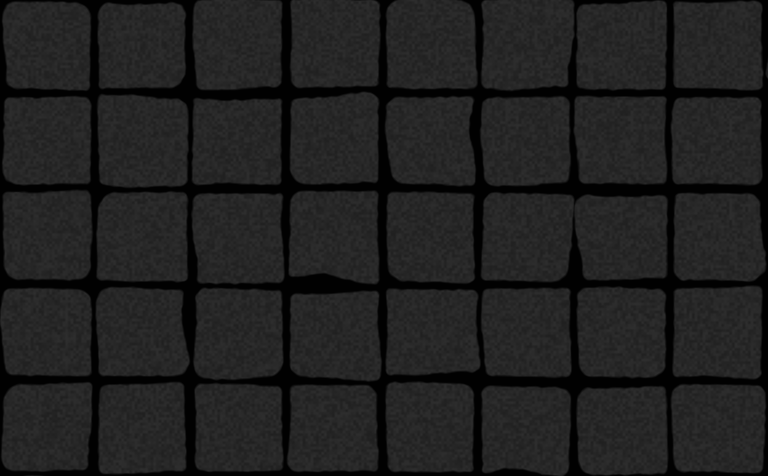
A Shadertoy shader for this pattern:

```glsl
// Dark worn square tiles on near-black joints, eight across and about five down.
// Each tile is a rounded box whose sides are bent, shifted and frayed by hashed
// noise; a fine grain covers the faces.

const float COLUMNS = 8.0;                  // tiles across the canvas
const vec2 GRID_OFFSET = vec2(0.016, 0.036);// grid shift from the top left, in tiles
const vec2 HALF_SIZE = vec2(0.460, 0.456);  // half tile, in grid pitches
const float SHIFT = 0.022;                  // random displacement of a tile
const float BEND_MIN = 0.025;               // bend of the straightest sides
const float BEND_MAX = 0.135;               // bend of the most worn sides
const float BEND_FREQ = 2.1;
const float FRAY = 0.017;                   // small raggedness of the rim
const float FRAY_FREQ = 15.0;
const float RADIUS_MIN = 0.045;
const float RADIUS_MAX = 0.20;
const float EDGE_SOFT = 0.015;              // half width of the blurred rim
const float GRAIN_FREQ = 36.0;
const float GRAIN = 0.055;
const vec3 TILE_COLOR = vec3(0.152);
const vec3 JOINT_COLOR = vec3(0.004);

float hash(vec2 p) {
    vec3 q = fract(p.xyx * 0.1031);
    q += dot(q, q.yzx + 33.33);
    return fract((q.x + q.y) * q.z);
}

float noise(vec2 p) {
    vec2 i = floor(p), f = fract(p);
    f = f * f * (3.0 - 2.0 * f);
    return mix(mix(hash(i), hash(i + vec2(1, 0)), f.x),
               mix(hash(i + vec2(0, 1)), hash(i + vec2(1, 1)), f.x), f.y);
}

// Outward displacement of one side at position t along it
float sideBend(float t, vec2 key) {
    float wear = hash(key);
    float seed = floor(hash(key + 71.0) * 700.0);
    float strength = mix(BEND_MIN, BEND_MAX, wear * wear * wear);
    return strength * (noise(vec2(t * BEND_FREQ + 5.3, seed)) - 0.52);
}

// Signed distance to the worn tile of cell id, p measured from the cell centre
float tileDistance(vec2 p, vec2 id) {
    p -= SHIFT * (vec2(hash(id + 17.0), hash(id + 43.0)) - 0.5);
    vec2 side = step(0.0, p);
    vec2 key = id * 4.0 + 101.0;
    vec2 bend = vec2(sideBend(p.y, key + vec2(side.x, 0.0)),
                     sideBend(p.x, key + vec2(side.y, 2.0)));
    float corner = hash(key + side + 211.0);
    float radius = mix(RADIUS_MIN, RADIUS_MAX, corner * corner * corner);
    vec2 q = abs(p) - HALF_SIZE - bend + radius;
    return length(max(q, 0.0)) + min(max(q.x, q.y), 0.0) - radius;
}

void mainImage(out vec4 fragColor, in vec2 fragCoord) {
    float pixel = COLUMNS / iResolution.x;
    vec2 p = vec2(fragCoord.x, iResolution.y - fragCoord.y) * pixel;
    vec2 grid = p + GRID_OFFSET;
    vec2 cell = floor(grid);

    // Nearest tile, as bent sides may cross the cell border
    float d = 1.0;
    for (int y = -1; y <= 1; y++)
        for (int x = -1; x <= 1; x++) {
            vec2 id = cell + vec2(x, y);
            d = min(d, tileDistance(grid - id - 0.5, id));
        }

    // Ragged, softly blurred rim
    d += FRAY * (noise(grid * FRAY_FREQ + 40.0) - 0.5);
    float soft = max(EDGE_SOFT, 0.75 * pixel);
    float face = 1.0 - smoothstep(-soft, soft, d);

    // Fine grain on the faces
    float grain = noise(p * GRAIN_FREQ + 90.0) - 0.5;
    vec3 tile = TILE_COLOR + GRAIN * grain;
    fragColor = vec4(mix(JOINT_COLOR, tile, face), 1.0);
}
```
